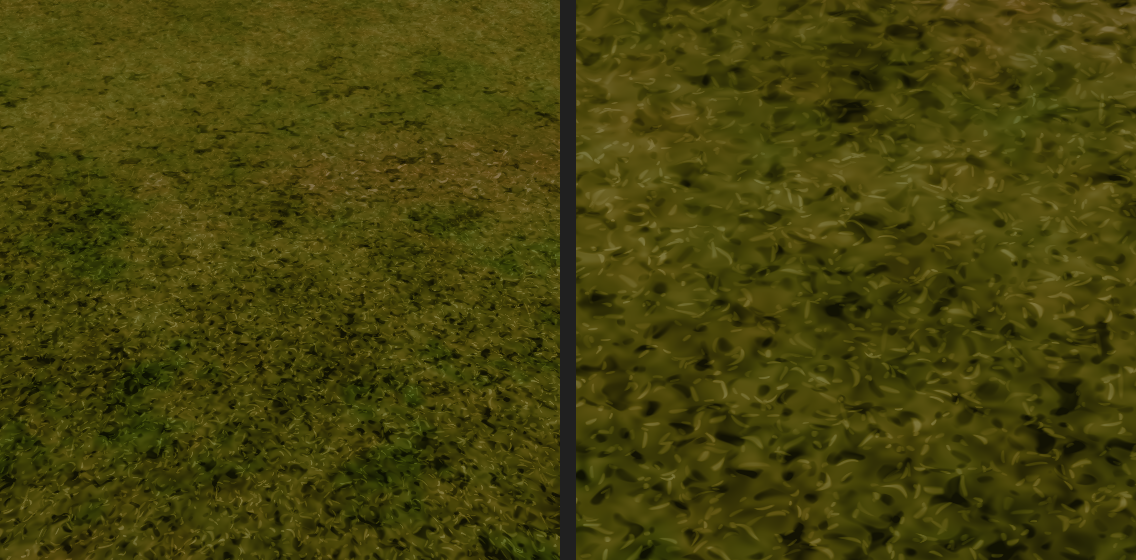
Left, the full canvas; right, a detail of the centre.
A three.js fragment shader for this texture:

```glsl
// A dim olive meadow receding from tangled grass blades to a smooth, streaky far field.
#define NEAR_TONE 0.262
#define FAR_TONE 0.346
#define BLADE_CELLS 36.0
#define BLADE_WIDTH 0.17
#define BLADE_LIGHT 0.16
#define SHADE_DEPTH 0.12
#define GAP_DEPTH 0.14
#define GRAIN 0.062
#define PATCH_DEPTH 0.085
#define STREAK_DEPTH 0.13
#define SOIL_TINT vec3(1.06, 0.94, 1.2)
#define LUSH_TINT vec3(0.78, 0.97, 0.75)

varying vec2 vUv;

float hash21(vec2 p) {
  vec3 q = fract(p.xyx * 0.1031);
  q += dot(q, q.yzx + 33.33);
  return fract((q.x + q.y) * q.z);
}

vec2 hash22(vec2 p) {
  return vec2(hash21(p), hash21(p + 71.7));
}

// Smooth value noise from -1 to 1
float noise(vec2 p) {
  vec2 i = floor(p);
  vec2 f = fract(p);
  f = f * f * (3.0 - 2.0 * f);
  float low = mix(hash21(i), hash21(i + vec2(1.0, 0.0)), f.x);
  float high = mix(hash21(i + vec2(0.0, 1.0)), hash21(i + 1.0), f.x);
  return 2.0 * mix(low, high, f.y) - 1.0;
}

float fbm(vec2 p) {
  float sum = 0.0;
  float amp = 0.6;
  for (int i = 0; i < 4; i++) {
    sum += amp * noise(p);
    p = mat2(1.6, 1.2, -1.2, 1.6) * p + 13.7;
    amp *= 0.5;
  }
  return sum;
}

// Scattered bent blades; spread sets how far they lean from upright
float blades(vec2 p, float cells, float seed, float chance, float spread, float width) {
  vec2 grid = p * cells;
  float cover = 0.0;
  for (int j = -1; j <= 1; j++) {
    for (int i = -1; i <= 1; i++) {
      vec2 id = floor(grid) + vec2(float(i), float(j));
      vec2 place = hash22(id + seed);
      vec2 form = hash22(id + seed + 137.3);
      vec2 d = grid - id - place;
      float lean = 1.5708 + (form.x - 0.5) * spread;
      vec2 axis = vec2(cos(lean), sin(lean));
      vec2 q = vec2(dot(d, axis), axis.x * d.y - axis.y * d.x);
      q.y -= (form.y - 0.5) * spread * 0.7 * q.x * q.x;
      float halfLength = 0.22 + 0.34 * place.y * place.y;
      float taper = max(0.0, 1.0 - q.x * q.x / (halfLength * halfLength));
      float w = width * (0.4 + 0.6 * taper);
      float blade = (1.0 - smoothstep(0.2 * w, w, abs(q.y))) * smoothstep(0.0, 0.6, taper);
      blade *= step(hash21(id + seed + 59.1), chance) * (0.35 + 0.65 * form.y);
      cover = max(cover, blade);
    }
  }
  return cover;
}

// Olive ramp indexed by brightness
vec3 grassColor(float tone) {
  vec3 color = mix(vec3(0.07, 0.07, 0.01), vec3(0.28, 0.27, 0.03), clamp((tone - 0.07) / 0.21, 0.0, 1.0));
  color = mix(color, vec3(0.36, 0.33, 0.07), clamp((tone - 0.28) / 0.08, 0.0, 1.0));
  return mix(color, vec3(0.48, 0.46, 0.23), clamp((tone - 0.36) / 0.12, 0.0, 1.0));
}

void main() {
  vec2 uv = vUv;
  float far = smoothstep(0.35, 0.85, uv.y);

  // Ground coordinates: finer and flatter with distance, roughened by a small warp
  vec2 ground = vec2((uv.x - 0.5) * (1.0 + 1.2 * uv.y), uv.y + 1.4 * uv.y * uv.y) + 5.0;
  vec2 tangle = ground + 0.006 * vec2(noise(ground * 48.0), noise(ground * 48.0 + 40.0));
  vec2 turned = mat2(0.8, 0.6, -0.6, 0.8) * tangle;
  float patches = fbm(ground * vec2(5.0, 6.0));
  float tone = mix(NEAR_TONE, FAR_TONE, smoothstep(0.25, 0.9, uv.y));
  tone += PATCH_DEPTH * mix(1.0, 0.6, far) * patches;

  // Soft grain and small dark gaps between tufts
  float grain = noise(turned * 46.0) + noise(tangle * 88.0 + 9.0);
  tone += GRAIN * mix(1.0, 0.5, far) * grain;
  float gaps = smoothstep(0.2, 0.7, 0.75 * noise(turned * 82.0 + 31.0) + 0.45 * noise(tangle * 37.0));
  tone -= GAP_DEPTH * mix(1.0, 0.4, far) * gaps;

  // Shaded blades below, bright blades in overlapping layers above
  float vivid = mix(1.0, 0.3, far);
  tone -= SHADE_DEPTH * vivid * blades(tangle, 38.0, 83.0, 0.6, 3.1416, 0.27);
  float lit = 0.0;
  for (int i = 0; i < 3; i++) {
    float n = float(i);
    lit = max(lit, blades(tangle, BLADE_CELLS + 11.0 * n, 17.0 * n, 0.5, 3.1416, BLADE_WIDTH));
  }
  tone += BLADE_LIGHT * vivid * lit;
  tone += 0.12 * blades(ground, 15.0, 211.0, 0.06, 0.4, 0.055) * (1.0 - smoothstep(0.6, 0.9, uv.y));

  // Flat shadow streaks across the distance
  float streak = noise(tangle * vec2(19.0, 38.0)) + 0.8 * noise(tangle * vec2(50.0, 75.0));
  float streakBand = smoothstep(0.45, 0.65, uv.y) * (1.0 - 0.6 * smoothstep(0.8, 0.95, uv.y));
  tone -= STREAK_DEPTH * streakBand * smoothstep(0.4, 1.15, streak - 0.4 * patches);

  // Bare soil strip with pale flecks
  float strip = (uv.y - 0.68 - 0.06 * (uv.x - 0.5)) / 0.075;
  float soil = exp(-strip * strip) * smoothstep(0.1, 0.75, uv.x + 0.5 * patches);
  soil = max(soil, 0.75 * exp(-length((uv - vec2(0.16, 0.0)) * vec2(7.0, 18.0))));
  soil = max(soil, 0.3 * smoothstep(0.86, 1.0, uv.y));
  tone += 0.15 * soil * smoothstep(0.55, 0.9, noise(turned * vec2(58.0, 52.0) + 77.0));

  // Lush and dry hue shifts
  float lush = smoothstep(0.05, 0.55, fbm(ground * vec2(3.6, 4.2) + 23.0) + 0.2 * noise(tangle * 25.0));
  lush *= (1.0 - 0.6 * far) * (1.0 - soil);
  tone -= 0.03 * lush;
  vec3 color = grassColor(clamp(tone, 0.07, 0.48));
  color *= mix(vec3(1.0), LUSH_TINT, lush) * mix(vec3(1.0), SOIL_TINT, soil);
  color.r *= 1.0 + 0.05 * noise(ground * 22.0 + 51.0);
  gl_FragColor = vec4(color, 1.0);
}
```
